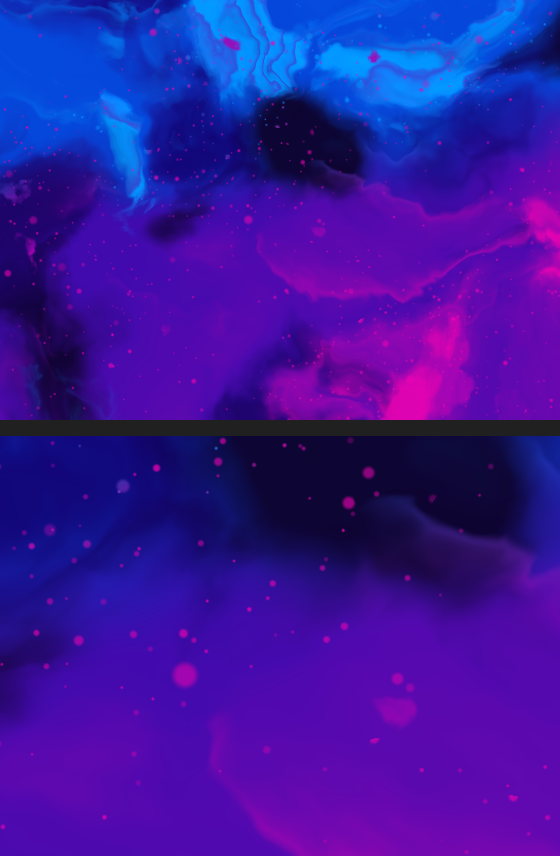
Top, the full canvas; bottom, a detail of the centre.
Give the GLSL for this background, as a Shadertoy shader.

```glsl
// Drifting clouds of blue, violet and magenta ink with folded veils and fine droplets.
#define NIGHT   vec3(0.05, 0.01, 0.17)
#define DEEP    vec3(0.12, 0.015, 0.44)
#define INDIGO  vec3(0.25, 0.04, 0.68)
#define BLUE    vec3(0.02, 0.28, 0.86)
#define AZURE   vec3(0.01, 0.58, 0.99)
#define MAGENTA vec3(0.64, 0.02, 0.71)
#define HOT     vec3(0.93, 0.01, 0.70)
#define WARP    0.38   // size of the large swirls
#define CURL    0.30   // size of the small swirls
#define FOLDS   6.5    // number of veil layers
#define DROPS   0.09   // share of cells holding a droplet

float hash(vec2 p) {
    vec3 k = fract(vec3(p.xyx) * 0.1031);
    k += dot(k, k.yzx + 33.33);
    return fract((k.x + k.y) * k.z);
}

float noise(vec2 p) {
    vec2 i = floor(p), f = fract(p);
    vec2 u = f * f * f * (f * (f * 6.0 - 15.0) + 10.0);
    return mix(mix(hash(i), hash(i + vec2(1, 0)), u.x),
               mix(hash(i + vec2(0, 1)), hash(i + vec2(1, 1)), u.x), u.y);
}

// Layered noise in the range 0 to 1, centred on one half.
float fbm(vec2 p) {
    float sum = 0.0, gain = 0.52;
    for (int i = 0; i < 5; i++) {
        sum += gain * noise(p);
        p = mat2(1.6, 1.2, -1.2, 1.6) * p + 11.3;
        gain *= 0.48;
    }
    return sum;
}

vec2 swirl(vec2 p) {
    return vec2(fbm(p + 3.1), fbm(p + vec2(19.7, 47.3))) - 0.5;
}

// Soft round concentration of ink.
float pool(vec2 p, vec2 centre, float radius) {
    vec2 d = (p - centre) / radius;
    return exp(-dot(d, d));
}

// At most one soft disc per cell: x is coverage, y a random tint.
vec2 droplets(vec2 p, float scale, float chance, float maxRadius) {
    vec2 g = p * scale, id = floor(g);
    vec2 jitter = vec2(hash(id + 5.3), hash(id + 71.9)) - 0.5;
    float size = hash(id + 37.1);
    float radius = maxRadius * mix(0.35, 1.0, size * size);
    float d = length(fract(g) - 0.5 - 0.5 * jitter);
    float soft = 0.45 * radius + scale / iResolution.y;
    float on = step(hash(id + 13.7), chance);
    return vec2(on * (1.0 - smoothstep(radius - 0.5 * soft, radius + soft, d)), hash(id + 91.3));
}

void mainImage(out vec4 fragColor, in vec2 fragCoord) {
    vec2 p = fragCoord / iResolution.y;
    p.x *= 1.3333 * iResolution.y / iResolution.x;

    // Two stages of domain warping
    vec2 w = p + WARP * swirl(p * 2.6);
    vec2 v = w + CURL * swirl(w * 5.5 + 8.0);
    float cloud = fbm(v * 2.8 + 4.0);
    float haze = fbm(w * 2.6 + 31.0);
    float grain = fbm(v * 8.0 + 15.0);

    // Where each ink gathers
    float azure = max(max(pool(v, vec2(1.04, 0.92), 0.16), 0.8 * pool(v, vec2(0.62, 0.96), 0.21)),
                      pool(v, vec2(0.18, 0.64), 0.13));
    float rose = max(max(pool(v, vec2(1.26, 0.36), 0.18), pool(v, vec2(0.90, 0.03), 0.15)),
                     pool(v, vec2(1.33, 0.22), 0.15));
    float gap = max(max(pool(w, vec2(1.36, 0.92), 0.17), pool(w, vec2(0.14, 0.08), 0.22)),
                    max(pool(w, vec2(0.45, 0.43), 0.12), pool(w, vec2(0.79, 0.69), 0.13)));
    float cool = smoothstep(-0.08, 0.16, w.y - 0.48 - 0.13 * w.x);
    float warm = smoothstep(0.15, 0.95, w.x - 0.9 * w.y + 0.15) * (1.0 - cool);

    // Cloud body
    float body = 0.5 * (cloud + haze) + 0.04 * (1.0 - cool);
    vec3 col = mix(DEEP, INDIGO, smoothstep(0.38, 0.53, body));
    col = mix(col, DEEP * vec3(0.4, 1.5, 1.1), 0.7 * cool);
    col = mix(col, BLUE, cool * smoothstep(0.36, 0.60, 0.6 * haze + 0.4 * cloud + 0.35 * azure));
    col = mix(col, MAGENTA, 0.40 * warm * smoothstep(0.42, 0.66, body));
    col = mix(col, NIGHT, 0.95 * smoothstep(0.15, 0.90, gap + 1.3 * (0.48 - cloud)));

    // Veils: a slow rise in brightness that ends at a soft fold
    float layer = fract(FOLDS * noise(v * 2.2 + 6.0));
    float fold = layer * layer * layer * (1.0 - smoothstep(0.82, 1.0, layer));
    float veil = fold * smoothstep(0.42, 0.62, fbm(w * 3.1 + 52.0));
    vec3 veilColour = mix(mix(MAGENTA, HOT, warm), mix(BLUE, AZURE, 0.6), cool);
    col = mix(col, veilColour, 0.75 * veil);

    // Bright pools with ragged rims
    float blueCore = smoothstep(0.28, 0.80, azure + 1.2 * (grain - 0.5));
    col = mix(col, AZURE * (0.80 + 0.40 * grain), 0.95 * blueCore);
    float roseCore = smoothstep(0.25, 0.95, rose + 0.9 * (grain - 0.5));
    col = mix(col, mix(MAGENTA, HOT, roseCore), 0.92 * roseCore);
    col = mix(col, mix(INDIGO, MAGENTA, 0.3), 0.8 * fold * max(blueCore, roseCore));

    // Lumpy torn flakes
    vec2 flake = droplets(p + 0.16 * swirl(p * 11.0) + 0.03, 6.0, 0.26, 0.23);
    vec3 flakeColour = mix(MAGENTA, mix(BLUE, AZURE, 0.7), step(0.4, flake.y) * cool);
    col = mix(col, flakeColour, flake.x * smoothstep(0.15, 0.75, grain));

    // Scattered droplets, from large to dust, in clusters
    float cluster = smoothstep(0.42, 0.66, fbm(p * 3.4 + 77.0));
    float rim = smoothstep(0.05, 0.35, max(azure, rose));
    for (int i = 0; i < 4; i++) {
        float scale = 18.0 * pow(1.6, float(i));
        vec2 drop = droplets(p + 0.37 * float(i), scale, DROPS * (0.2 + cluster + 0.8 * rim), 0.15);
        vec3 tint = mix(HOT, AZURE, step(0.45, drop.y) * smoothstep(0.05, 0.3, azure));
        col = mix(col, tint, drop.x * (0.25 + 0.5 * hash(vec2(drop.y * 99.0, scale))));
    }
    fragColor = vec4(clamp(col, 0.0, 1.0), 1.0);
}
```
